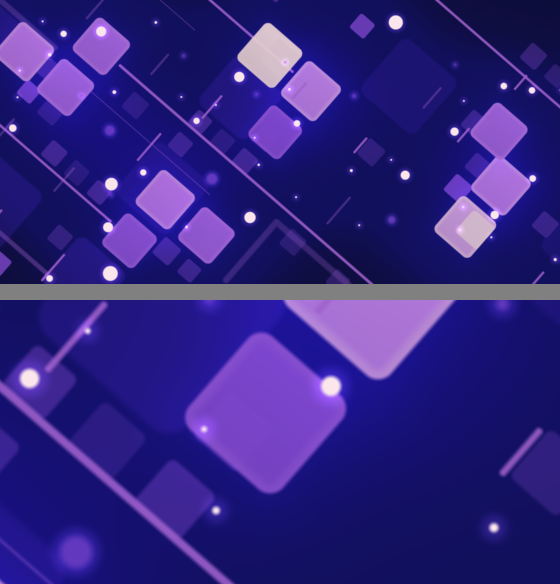
Top, the full canvas; bottom, a detail of the centre.
Reproduce this background procedurally as a Shadertoy shader.

```glsl
const vec3 NIGHT = vec3(0.052, 0.052, 0.235);
const vec3 NAVY = vec3(0.068, 0.062, 0.365);
const vec3 HALO = vec3(0.11, 0.06, 0.60);
const vec3 VIOLET = vec3(0.50, 0.28, 0.80);
const vec3 ORCHID = vec3(0.69, 0.44, 0.85);
const vec3 CREAM = vec3(0.89, 0.80, 0.81);
const vec3 RAIL = vec3(0.63, 0.38, 0.80);
const vec3 SPARK = vec3(0.98, 0.90, 0.92);

const float SOFT = 0.0035;
const float TILE = 0.073;      // half side of a bright tile
const float ARM = 0.192;       // distance between neighbouring tiles
const float SMALL_CELL = 0.105;
const float LARGE_CELL = 0.42;
const float TICK_CELL = 0.27;
const float DOT_CELL = 0.17;
const float DUST_CELL = 0.12;

// Rotation into the slanted lattice: x runs down-right, y runs up-right
const mat2 TO_LATTICE = mat2(0.755, 0.656, -0.656, 0.755);

// Clusters: corner tile position and the directions of its two arms
const int CLUSTERS = 4;
const vec4 CLUSTER[CLUSTERS] = vec4[CLUSTERS](
    vec4(0.231, 0.692, 2.426, 0.855), vec4(0.582, 0.297, -0.716, 3.997),
    vec4(1.095, 0.679, 2.426, 3.997), vec4(1.764, 0.346, 1.606, 4.0));
const vec3 WARMTH[CLUSTERS] = vec3[CLUSTERS](
    vec3(0.3, 0.5, 0.32), vec3(0.5, 0.25, 0.08),
    vec3(0.56, 1.0, 0.0), vec3(0.52, 0.3, 0.72));

// Rails in lattice space: offset, start, end, half width
const int RAILS = 9;
const vec4 RAIL_SPAN[RAILS] = vec4[RAILS](
    vec4(0.755, -0.70, -0.40, 0.010), vec4(0.803, 0.592, 1.2, 0.011),
    vec4(0.136, -0.20, 0.10, 0.008), vec4(0.722, -0.20, 0.35, 0.0015),
    vec4(1.125, -0.40, -0.07, 0.0015), vec4(1.240, -0.30, 0.287, 0.0045),
    vec4(0.858, -0.185, 1.05, 0.005), vec4(1.764, 0.30, 1.2, 0.0045),
    vec4(0.422, -0.50, 0.148, 0.0045));

vec3 hash3(vec2 p) {
    vec3 q = fract(vec3(p.xyx + 57.0) * vec3(0.1031, 0.1030, 0.0973));
    q += dot(q, q.yxz + 33.33);
    return fract((q.xxy + q.yzz) * q.zyx);
}

float fill(float d, float soft) { return smoothstep(soft, -soft, d); }

float roundBox(vec2 p, float size, float radius) {
    vec2 q = abs(p) - size + radius;
    return length(max(q, 0.0)) + min(max(q.x, q.y), 0.0) - radius;
}

// Distance to a horizontal stroke between two x values
float stroke(vec2 p, float a, float b) {
    return length(vec2(max(abs(p.x - 0.5 * (a + b)) - 0.5 * (b - a), 0.0), p.y));
}

// Closeness to the clusters, used for glow and density
float activity(vec2 p) {
    float sum = 0.0;
    for (int i = 0; i < CLUSTERS; i++) {
        vec2 d = p - CLUSTER[i].xy;
        sum += exp(-9.0 * dot(d, d));
    }
    return sum;
}

float density(vec2 p) { return min(activity(p) + 0.3 * smoothstep(1.3, 0.2, p.x), 1.0); }

vec3 tileColor(float warmth) {
    return mix(mix(VIOLET, ORCHID, min(warmth * 2.0, 1.0)), CREAM, max(warmth * 2.0 - 1.0, 0.0));
}

// Faint squares, one per lattice cell at most
void faintSquares(inout vec3 col, vec2 g, float cell, float size, float chance, float soft) {
    vec2 id = floor(g / cell);
    vec3 h = hash3(id + cell * 100.0);
    vec2 q = g - (id + 0.5) * cell;
    float on = step(h.x, chance * density((id + 0.5) * cell * TO_LATTICE));
    float alpha = 0.20 + 0.25 * h.y + 0.35 * step(0.85, h.y) * step(cell, 0.2);
    float d = roundBox(q, size * (0.85 + 0.2 * h.z), size * 0.25);
    col = mix(col, mix(HALO, VIOLET, step(cell, 0.2) * 0.7 + 0.3), on * alpha * fill(d, soft));
}

// Round lights, crisp and bright or blurred and violet
void dots(inout vec3 col, vec2 p, float cell, float low, float high, float chance) {
    vec2 id = floor(p / cell);
    vec3 h = hash3(id + cell * 300.0);
    vec3 k = hash3(id.yx + 91.0);
    float r = mix(low, high, h.y * h.y);
    float d = length(p - (id + 0.5 + (k.xy - 0.5) * 0.5) * cell) - r;
    float on = step(h.x, chance * (0.35 + 0.65 * density((id + 0.5) * cell)));
    float blurred = step(0.78, h.z);
    col += on * 0.25 * VIOLET * fill(d - 0.008, 0.012);
    col = mix(col, mix(SPARK, VIOLET, blurred), on * (1.0 - 0.4 * blurred) * fill(d, SOFT + 0.003 * blurred));
}

void mainImage(out vec4 fragColor, in vec2 fragCoord) {
    vec2 p = fragCoord / iResolution.y;
    vec2 g = TO_LATTICE * p;

    // Background glow
    float a = activity(p);
    vec3 col = mix(NIGHT, NAVY, smoothstep(0.0, 0.28, a));
    col = mix(col, HALO, 0.6 * smoothstep(0.45, 1.3, a));

    faintSquares(col, g, LARGE_CELL, 0.125, 0.55, 0.006);
    faintSquares(col, g, SMALL_CELL, 0.037, 0.24, SOFT);

    // Long rails; those out of focus are fainter and wide ones turn a corner
    for (int i = 0; i < RAILS; i++) {
        vec4 s = RAIL_SPAN[i];
        vec2 q = g - vec2(0.0, s.x);
        float d = stroke(q, s.y, s.z);
        if (s.w > 0.007) d = min(d, stroke(vec2(q.y, q.x - s.y), -0.27, 0.0));
        float focus = exp(-pow((s.w - 0.0047) / 0.0025, 2.0));
        col = mix(col, RAIL, (0.27 + 0.6 * focus) * fill(d - s.w, max(SOFT, 0.5 * s.w)));
    }

    // Bright tiles: a corner and two arms per cluster
    for (int i = 0; i < CLUSTERS; i++) {
        for (int j = 0; j < 3; j++) {
            float angle = j == 1 ? CLUSTER[i].z : CLUSTER[i].w;
            vec2 arm = j == 0 ? vec2(0.0) : ARM * vec2(cos(angle), sin(angle));
            vec2 q = TO_LATTICE * (p - CLUSTER[i].xy - arm);
            float warmth = WARMTH[i][j];
            float d = roundBox(q, TILE + 0.014 * warmth, 0.021);
            col += 0.14 * HALO * exp(-22.0 * max(d, 0.0));
            vec3 body = tileColor(warmth) * (1.0 + 0.5 * q.y);
            body = mix(body, tileColor(min(warmth + 0.25, 1.0)), 0.45 * smoothstep(-0.018, -0.004, d));
            float echo = fill(roundBox(q - vec2(0.034, 0.016), 0.052, 0.016), SOFT);
            body = mix(body, CREAM, 0.8 * echo * smoothstep(0.6, 0.7, warmth));
            col = mix(col, body, 0.93 * fill(d, SOFT));
        }
    }

    // Short ticks across the rails
    vec2 id = floor(g / TICK_CELL);
    vec3 h = hash3(id + 13.0);
    vec2 q = g - (id + 0.5 + 0.5 * (h.zy - 0.5) * vec2(1.0, 0.5)) * TICK_CELL;
    float reach = 0.02 + 0.04 * h.y;
    float tick = fill(stroke(q.yx, -reach, reach) - 0.004, SOFT);
    col = mix(col, RAIL, tick * step(h.x, 0.5) * (h.z > 0.65 ? 0.35 : 0.85));

    dots(col, p, DUST_CELL, 0.003, 0.007, 0.22);
    dots(col, p + 0.05, DOT_CELL, 0.011, 0.027, 0.40);

    fragColor = vec4(clamp(col, 0.0, 1.0), 1.0);
}
```
